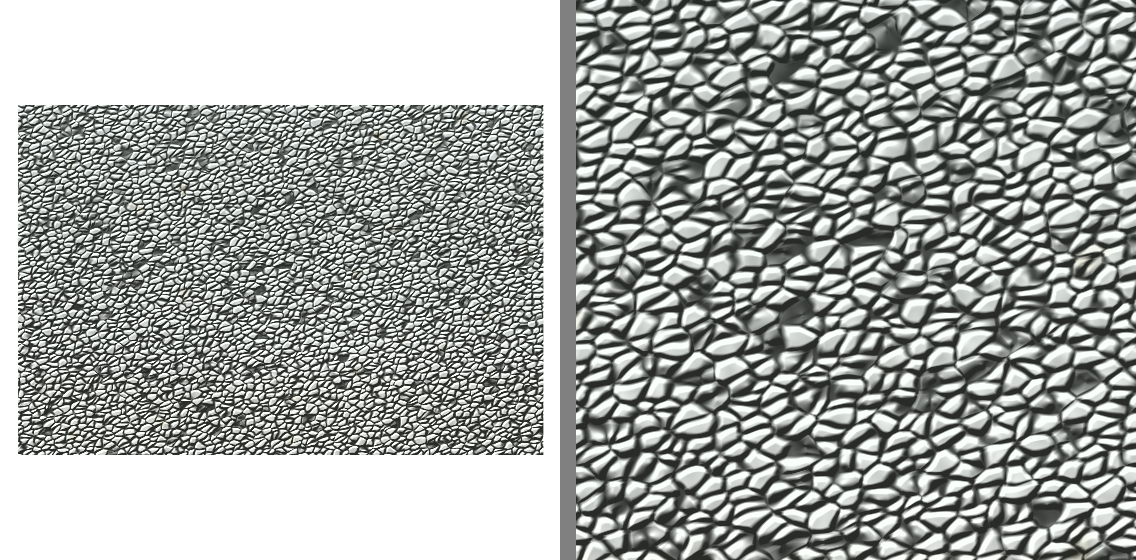
Left: the whole. Right: its middle third, enlarged.
Reproduce this texture procedurally as a WebGL 1 fragment shader.

```glsl
precision highp float;

uniform vec2 u_resolution;

vec2 hash2(vec2 cell) {
  vec3 p = fract(cell.xyx * vec3(0.1031, 0.1030, 0.0973));
  p += dot(p, p.yzx + 33.33);
  return fract((p.xx + p.yz) * p.zy);
}

float gradientCorner(vec2 cell, vec2 offset, vec2 f) {
  return dot(hash2(cell + offset) * 2.0 - 1.0, f - offset);
}

float gradientNoise(vec2 p) {
  vec2 cell = floor(p);
  vec2 f = p - cell;
  vec2 u = f * f * f * (f * (f * 6.0 - 15.0) + 10.0);
  float low = mix(gradientCorner(cell, vec2(0.0), f), gradientCorner(cell, vec2(1.0, 0.0), f), u.x);
  float high = mix(gradientCorner(cell, vec2(0.0, 1.0), f), gradientCorner(cell, vec2(1.0), f), u.x);
  return mix(low, high, u.y);
}

// Distance gap between the two nearest grain centres: zero in the creases
float creaseGap(vec2 p) {
  vec2 cell = floor(p);
  float nearest = 8.0;
  float second = 8.0;
  for (int y = -1; y <= 1; y++) {
    for (int x = -1; x <= 1; x++) {
      vec2 neighbour = cell + vec2(float(x), float(y));
      float d = distance(p, neighbour + hash2(neighbour + 40.0));
      second = min(second, max(nearest, d));
      nearest = min(nearest, d);
    }
  }
  return second - nearest;
}

// Tilted, flattened grains, some fused into short worms by the noise
float relief(vec2 uv) {
  vec2 p = mat2(0.94, -0.34, 0.34, 0.94) * uv * vec2(66.0, 106.0) + 150.0;
  p += 0.55 * vec2(gradientNoise(p * 0.7), gradientNoise(p * 0.7 + 57.0));
  float fusion = gradientNoise(p * 0.85 + 19.0);
  return smoothstep(-0.03, 0.52, creaseGap(p) + 0.35 * fusion);
}

void main() {
  vec2 uv = gl_FragCoord.xy / u_resolution;

  // Embossed relief lit from above
  float height = relief(uv);
  float slope = height - relief(uv + vec2(-0.0012, 0.0028));
  float shade = 0.27 + 0.52 * height + 0.48 * slope;
  shade += 0.16 * gradientNoise(uv * 90.0 + 11.0);

  // Broad sheen: softer and paler at the top, deeper at the bottom
  float rise = smoothstep(0.19, 0.81, uv.y);
  shade = 0.56 + (shade - 0.56) * mix(1.18, 0.92, rise);
  shade += 0.04 * (rise - 0.5) + 0.06 * gradientNoise(uv * 4.0 + 3.0);

  vec3 metal = mix(vec3(0.16, 0.17, 0.15), vec3(0.98, 1.0, 0.98), clamp((shade - 0.16) / 0.82, 0.0, 1.0));
  metal += vec3(-0.008, 0.0, 0.008) * rise;
  float stain = smoothstep(0.3, 0.6, gradientNoise(uv * 26.0 + 70.0));
  metal *= 1.0 - stain * vec3(0.06, 0.09, 0.15);

  // Rectangular sheet on a white ground
  vec2 inset = vec2(0.469, 0.3125) - abs(uv - vec2(0.5013, 0.5));
  vec2 cover = clamp(inset * u_resolution + 0.5, 0.0, 1.0);
  gl_FragColor = vec4(mix(vec3(1.0), metal, cover.x * cover.y), 1.0);
}
```
